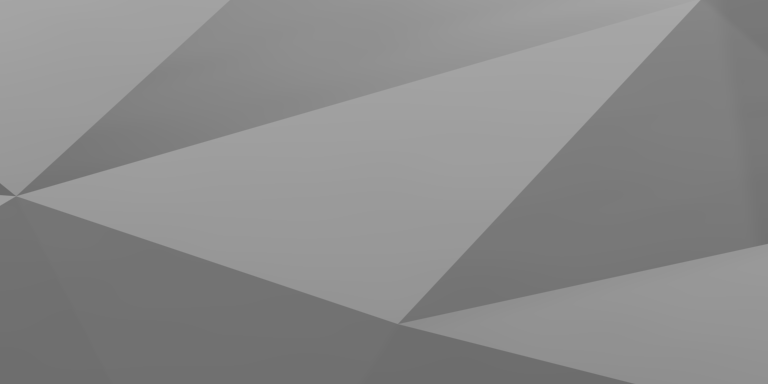
This background is drawn by a Shadertoy shader. Its source:

```glsl
// Grey folded-paper facets meeting at three hub points.
// Half-planes are painted back to front, each with a linear tone ramp;
// soft creases and stretched value noise add faint surface shading.

// Hub points and border points, in units of the canvas height
const vec2 LEFT_HUB = vec2(0.042, 0.489);
const vec2 TOP_HUB = vec2(1.828, 1.004);
const vec2 LOW_HUB = vec2(1.036, 0.156);
const vec2 TOP_END = vec2(0.599, 1.0);
const vec2 RIGHT_END = vec2(2.0, 0.365);
const vec2 BOTTOM_END = vec2(1.654, 0.0);

float hash(vec2 cell) {
    vec3 q = fract(vec3(cell.xyx) * 0.1031);
    q += dot(q, q.yzx + 33.33);
    return fract((q.x + q.y) * q.z);
}

float valueNoise(vec2 p) {
    vec2 cell = floor(p), f = fract(p);
    f = f * f * (3.0 - 2.0 * f);
    float low = mix(hash(cell), hash(cell + vec2(1, 0)), f.x);
    float high = mix(hash(cell + vec2(0, 1)), hash(cell + vec2(1, 1)), f.x);
    return mix(low, high, f.y);
}

// Signed distance to the line a-b, positive on its left
float side(vec2 p, vec2 a, vec2 b) {
    vec2 d = normalize(b - a), r = p - a;
    return d.x * r.y - d.y * r.x;
}

// Smooth coverage of the half-plane left of a-b
float leftOf(vec2 p, vec2 a, vec2 b, float blur) {
    return smoothstep(-blur, blur, side(p, a, b));
}

// Linear tone with its base value at the canvas centre
float ramp(vec2 p, float base, vec2 slope) {
    return base + dot(p - vec2(1.0, 0.5), slope);
}

void mainImage(out vec4 fragColor, in vec2 fragCoord) {
    vec2 p = fragCoord / iResolution.xy * vec2(2.0, 1.0);
    float edge = 0.8 / iResolution.y;

    // Upper middle facet with faint slanted streaks
    float streaks = valueNoise(vec2(p.x * 4.0, (p.y - 0.2 * p.x) * 22.0)) - 0.5;
    float tone = ramp(p, 0.517, vec2(0.075, 0.14)) + 0.016 * streaks;

    // Upper left facet
    float upperLeft = ramp(p, 0.565, vec2(-0.02, 0.12));
    tone = mix(tone, upperLeft, leftOf(p, LEFT_HUB, TOP_END, edge));

    // Broad central facet
    float centre = ramp(p, 0.608, vec2(0.0, 0.1));
    tone = mix(tone, centre, leftOf(p, TOP_HUB, LEFT_HUB, edge));

    // Right facet, with a soft fold and a darker corner
    float right = ramp(p, 0.48, vec2(0.0, 0.09)) + 0.008 * streaks;
    right -= 0.025 * leftOf(p, vec2(1.87, 1.0), vec2(1.97, 0.37), 0.03);
    right -= 0.025 * leftOf(p, TOP_HUB, vec2(2.0, 0.857), 0.012);
    tone = mix(tone, right, leftOf(p, TOP_HUB, LOW_HUB, edge));

    // Pale lower right facet, dimmed along its upper rim
    float pale = ramp(p, 0.605, vec2(0.02, 0.12));
    pale -= 0.015 * smoothstep(0.05, 0.0, side(p, RIGHT_END, LOW_HUB));
    tone = mix(tone, pale, leftOf(p, RIGHT_END, LOW_HUB, edge));

    // Dark base with two creases
    float dark = ramp(p, 0.455, vec2(0.0, 0.05));
    dark += 0.008 * leftOf(p, LEFT_HUB, vec2(0.292, 0.0), 0.006);
    dark -= 0.01 * leftOf(p, LOW_HUB, vec2(0.94, 0.0), 0.012);
    float base = max(leftOf(p, LOW_HUB, LEFT_HUB, edge),
                     leftOf(p, BOTTOM_END, LOW_HUB, edge));
    tone = mix(tone, dark, base);

    // Two slivers left of the hub: dark above, pale below
    vec2 sliverTop = vec2(0.0, 0.523);
    vec2 sliverMid = vec2(0.0, 0.492);
    vec2 sliverLow = vec2(0.0, 0.464);
    float aboveMid = leftOf(p, sliverMid, LEFT_HUB, edge);
    float sliver = leftOf(p, LEFT_HUB, sliverTop, edge)
                 * leftOf(p, sliverLow, LEFT_HUB, edge);
    tone = mix(tone, mix(0.62, 0.42, aboveMid), sliver);

    // Gentle mottling over the whole surface
    tone += 0.006 * (valueNoise(p * vec2(5.0, 14.0) + 7.0) - 0.5);
    fragColor = vec4(vec3(tone), 1.0);
}
```
